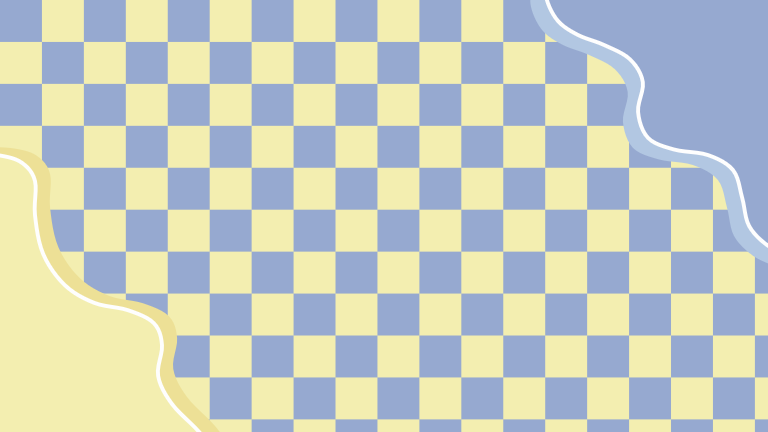
Write a Shadertoy shader that draws this background.

```glsl
// Pastel checkerboard with wavy, white-trimmed blobs in two opposite corners.
// Lengths are in percent of the canvas height.

#define CELL 9.708
#define LINE_HALF_WIDTH 0.45
#define CURVE_STEPS 6
#define YELLOW vec3(0.951, 0.933, 0.692)
#define BLUE vec3(0.590, 0.663, 0.814)
#define SAND vec3(0.930, 0.880, 0.590)
#define SKY vec3(0.697, 0.780, 0.886)
#define TRIM vec3(0.995)
#define LEFT_SHIFT vec2(3.5, 1.6)
#define RIGHT_SHIFT vec2(-3.5, -2.3)

const int KNOTS = 17;

// Knots of the lower left wave, from the left edge to the bottom
const vec2 LEFT_WAVE[KNOTS] = vec2[KNOTS](
    vec2(-13.9, 64.4), vec2(-6.9, 64.4), vec2(0.0, 64.0), vec2(5.1, 62.3),
    vec2(8.1, 58.1), vec2(8.1, 50.2), vec2(10.0, 41.2), vec2(15.0, 34.0),
    vec2(21.8, 29.9), vec2(29.6, 28.2), vec2(35.6, 25.2), vec2(37.5, 20.1),
    vec2(36.6, 13.0), vec2(39.8, 6.5), vec2(46.1, 0.0), vec2(49.8, -5.3),
    vec2(52.1, -11.1));

// Knots of the upper right wave, from the top to the right edge
const vec2 RIGHT_WAVE[KNOTS] = vec2[KNOTS](
    vec2(129.6, 110.4), vec2(126.6, 104.2), vec2(126.6, 100.0), vec2(129.2, 95.1),
    vec2(133.8, 91.9), vec2(139.8, 89.6), vec2(145.8, 86.3), vec2(148.8, 81.0),
    vec2(147.7, 74.1), vec2(150.0, 68.1), vec2(156.0, 65.4), vec2(163.9, 64.1),
    vec2(169.7, 60.6), vec2(171.8, 54.2), vec2(173.4, 47.7), vec2(177.8, 43.1),
    vec2(183.3, 40.5));

vec2 catmullRom(vec2 a, vec2 b, vec2 c, vec2 d, float t) {
    return b + 0.5 * t * (c - a + t * (2.0 * a - 5.0 * b + 4.0 * c - d
             + t * (3.0 * (b - c) + d - a)));
}

// Signed distance to the smooth curve, positive on the left of its direction
float waveDistance(vec2 p, vec2 knots[KNOTS]) {
    float best = 1e9;
    float side = 1.0;
    vec2 start = knots[1];
    for (int i = 1; i < KNOTS - 1; i++) {
        vec2 next = knots[min(i + 2, KNOTS - 1)];
        for (int k = 1; k <= CURVE_STEPS; k++) {
            float t = float(k) / float(CURVE_STEPS);
            vec2 end = catmullRom(knots[i - 1], knots[i], knots[i + 1], next, t);
            vec2 along = end - start;
            vec2 rel = p - start;
            vec2 gap = rel - along * clamp(dot(rel, along) / dot(along, along), 0.0, 1.0);
            float d2 = dot(gap, gap);
            if (d2 < best) {
                best = d2;
                side = along.x * rel.y - along.y * rel.x;
            }
            start = end;
        }
    }
    return side < 0.0 ? -sqrt(best) : sqrt(best);
}

// Coverage of the region where the distance is negative
float cover(float dist, float pixel) {
    return clamp(0.5 - dist / pixel, 0.0, 1.0);
}

vec3 checkerboard(vec2 p, float pixel) {
    vec2 q = vec2(p.x, 100.0 - p.y) / CELL;
    vec2 wave = 0.5 - abs(2.0 * fract(0.5 * q - 0.25) - 1.0);
    vec2 parity = clamp(2.0 * wave * CELL / pixel, -1.0, 1.0);
    return mix(YELLOW, BLUE, 0.5 + 0.5 * parity.x * parity.y);
}

// Layers a shifted band, the fill and the white trim over the base
vec3 addBlob(vec3 base, float band, float body, vec3 bandColor, vec3 fill, float pixel) {
    vec3 color = mix(base, bandColor, cover(band, pixel));
    color = mix(color, fill, cover(body, pixel));
    return mix(color, TRIM, cover(abs(body) - LINE_HALF_WIDTH, pixel));
}

void mainImage(out vec4 fragColor, in vec2 fragCoord) {
    float pixel = 100.0 / iResolution.y;
    vec2 p = fragCoord * pixel;
    vec3 color = checkerboard(p, pixel);

    // Lower left corner
    color = addBlob(color, waveDistance(p - LEFT_SHIFT, LEFT_WAVE),
                    waveDistance(p, LEFT_WAVE), SAND, YELLOW, pixel);

    // Upper right corner
    color = addBlob(color, -waveDistance(p - RIGHT_SHIFT, RIGHT_WAVE),
                    -waveDistance(p, RIGHT_WAVE), SKY, BLUE, pixel);

    fragColor = vec4(color, 1.0);
}
```
